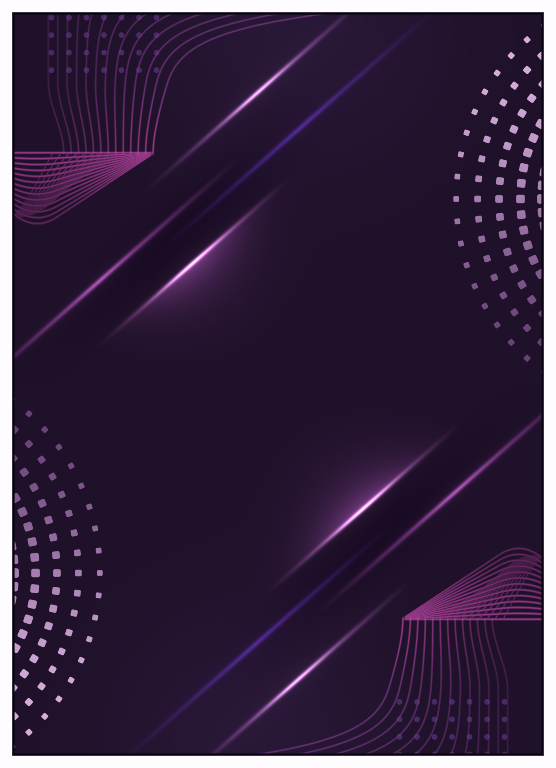
Give the GLSL for this background, as a WebGL 1 fragment shader.

```glsl
precision highp float;
// Dark violet card with light streaks, fanned line waves and halftone dots, turned half a circle about its centre.
uniform vec2 u_resolution;

float fillShape(float dist, float px) {
    return 1.0 - smoothstep(-0.5 * px, 0.5 * px, dist);
}

float stroke(float dist, float px) {
    return 1.0 - smoothstep(0.0, 0.0008 + px, abs(dist));
}

// Coordinates along (x) and across (y) the shared diagonal
vec2 diagonal(vec2 p) {
    const vec2 dir = vec2(0.751, 0.661);
    return vec2(dot(p, dir), dot(p, vec2(-dir.y, dir.x)));
}

// Tapered streak with a soft halo and a hot white core
vec3 streak(vec2 p, float len, vec3 tint, float heat) {
    vec2 q = diagonal(p);
    float taper = max(1.0 - abs(q.x) / len, 0.0);
    float body = exp(-pow(q.y / 0.0031, 2.0)) * pow(taper, 1.2);
    float halo = exp(-abs(q.y) / 0.009) * taper * taper;
    float core = exp(-pow(q.y / 0.0022, 2.0) - pow(q.x / 0.045, 2.0));
    return tint * (body + 0.16 * halo) + heat * vec3(0.55, 0.5, 0.52) * core;
}

// One-sided bloom under a streak
float bloom(vec2 p) {
    vec2 q = diagonal(p);
    float side = 1.0 - smoothstep(-0.002, 0.002, q.y);
    return side * exp(-pow(q.x / 0.085, 2.0) - abs(q.y) / 0.033);
}

// Wave of curves; w runs right and down from the card corner
vec2 waveLines(vec2 w, float px) {
    const float fold = 0.182;
    float upright = 0.0;
    float fan = 0.0;
    float drop = 0.66 * (fold - w.x) - 13.0 * pow(max(0.055 - w.x, 0.0), 2.0);
    for (int i = 0; i < 13; i++) {
        float t = float(i) / 12.0;
        float flare = 0.221 * t * t * t * exp(-w.y / 0.0286);
        float bend = smoothstep(0.09, fold, w.y) * mix(0.02, -0.01, t);
        float x = mix(0.044, 0.19, t) + flare + bend;
        float slope = flare / 0.0286;
        upright = max(upright, stroke((w.x - x) / sqrt(1.0 + slope * slope), px) * (0.4 + 0.6 * t));
        fan = max(fan, stroke((w.y - fold - t * drop) * 0.85, px));
        float reach = 0.05 + 0.13 * t;
        float cross = fold + drop * max(1.0 - w.x / reach, 0.0);
        fan = max(fan, 0.6 * stroke((w.y - cross) * 0.75, px) * step(w.x, reach));
    }
    upright *= 1.0 - smoothstep(fold, fold + 0.004, w.y);
    fan *= 1.0 - smoothstep(fold - 0.006, fold, w.x);
    return vec2(upright, fan);
}

// Small round dots on a square grid, seven by four
float gridDots(vec2 w, float px) {
    const float pitch = 0.0228;
    vec2 cell = clamp(floor((w - vec2(0.048, 0.006)) / pitch + 0.5), vec2(0.0), vec2(6.0, 3.0));
    return fillShape(length(w - vec2(0.048, 0.006) - cell * pitch) - 0.0037, px);
}

// Rounded squares on concentric rings, growing inward
float ringDots(vec2 d, float px) {
    const float gap = 0.0279;
    const float turn = 0.10472;
    float r = length(d);
    float ring = clamp(floor(r / gap + 0.5), 5.0, 10.0);
    float angle = atan(d.y, -d.x);
    float offset = angle - turn * floor(angle / turn + 0.5);
    float halfSide = mix(0.0062, 0.0037, (ring - 6.0) / 4.0);
    vec2 q = abs(vec2(r - ring * gap, r * offset)) - 0.55 * halfSide;
    return fillShape(length(max(q, 0.0)) - 0.45 * halfSide, px);
}

void main() {
    float px = 1.0 / u_resolution.y;
    vec2 p = (gl_FragCoord.xy - 0.5 * u_resolution) * px;

    // Fold the card onto its upper half
    vec2 c = p + vec2(0.0, 0.0026);
    if (c.y < 0.0) c = -c;
    vec2 w = vec2(c.x + 0.343, 0.4857 - c.y);

    // Ground, lighter near the ends and darker behind the streaks
    vec3 color = vec3(0.122, 0.066, 0.162);
    color += vec3(0.035, 0.025, 0.05) * exp(-dot(c - vec2(0.03, 0.47), c - vec2(0.03, 0.47)) / 0.035);
    vec2 shade = diagonal(c - vec2(-0.13, 0.2));
    color -= vec3(0.03, 0.025, 0.03) * exp(-pow(shade.x / 0.18, 2.0) - pow(shade.y / 0.035, 2.0));

    // Patterns
    color = mix(color, vec3(0.36, 0.2, 0.49), 0.7 * gridDots(w, px));
    vec2 wave = waveLines(w, px);
    vec3 lineTint = mix(vec3(0.47, 0.22, 0.52), vec3(0.74, 0.27, 0.65), smoothstep(0.07, 0.18, w.y));
    color = mix(color, lineTint, 0.75 * wave.x);
    float fanFade = mix(0.75, 0.4, smoothstep(0.18, 0.27, w.y));
    color = mix(color, lineTint, fanFade * wave.y);
    vec3 dotTint = mix(vec3(0.4, 0.25, 0.46), vec3(0.83, 0.68, 0.85), smoothstep(0.02, 0.43, c.y));
    color = mix(color, dotTint, ringDots(c - vec2(0.511, 0.2435), px));

    // Lights
    color += vec3(0.3, 0.15, 0.31) * bloom(c - vec2(-0.111, 0.16));
    color += streak(c - vec2(-0.111, 0.16), 0.17, vec3(0.46, 0.26, 0.45), 1.0);
    color += streak(c - vec2(-0.0254, 0.383), 0.2, vec3(0.46, 0.27, 0.48), 0.8);
    color += streak(c - vec2(-0.231, 0.138), 0.25, vec3(0.43, 0.19, 0.43), 0.15);
    color += streak(c - vec2(0.029, 0.336), 0.25, vec3(0.17, 0.08, 0.36), 0.0);

    // Dark rim and white margin
    vec2 edge = abs(p) - vec2(0.346, 0.484);
    float border = max(edge.x, edge.y);
    color = mix(vec3(0.04, 0.01, 0.07), color, fillShape(border + 0.003, px));
    color = mix(vec3(1.0, 0.99, 1.0), color, fillShape(border, px));
    gl_FragColor = vec4(color, 1.0);
}
```
